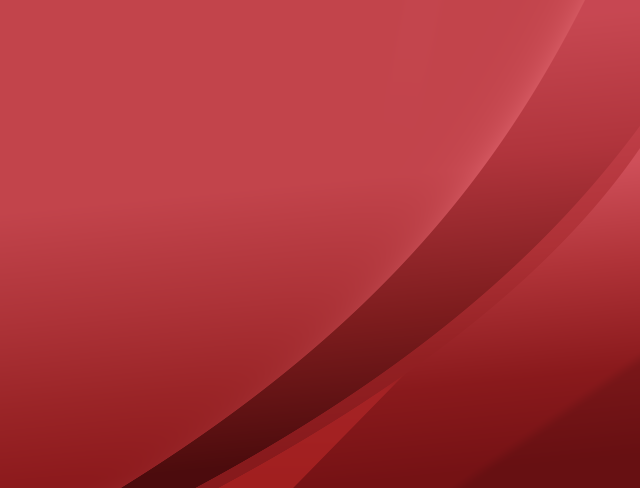
A Shadertoy shader for this background:

```glsl
// Sweeping curved ribbons over a shaded crimson gradient, with glowing edges.

// Linear progress of x between a and b.
float progress(float a, float b, float x) {
    return clamp((x - a) / (b - a), 0.0, 1.0);
}

// Horizontal place of a sweeping edge at a given height.
float sweep(float height, float start, vec3 bend) {
    return start + height * (bend.x + height * (bend.y + height * bend.z));
}

// Antialiased coverage where the signed distance is positive.
float coverage(float d) {
    return smoothstep(-0.8, 0.8, d * iResolution.x);
}

// Four colours blended along a slope at the given stops.
vec3 ramp(float x, vec4 stops, vec3 a, vec3 b, vec3 c, vec3 d) {
    vec3 color = mix(a, b, progress(stops.x, stops.y, x));
    color = mix(color, c, progress(stops.y, stops.z, x));
    return mix(color, d, progress(stops.z, stops.w, x));
}

void mainImage(out vec4 fragColor, in vec2 fragCoord) {
    vec2 uv = fragCoord / iResolution.xy;
    float slope = uv.y - 0.13 * uv.x;

    // Signed distances to the three sweeping edges, positive to the right
    float upper = uv.x - sweep(uv.y, 0.189, vec3(1.235, -0.681, 0.171));
    float middle = uv.x - sweep(uv.y, 0.305, vec3(1.42, -0.80, 0.20));
    float lower = uv.x - sweep(uv.y, 0.341, vec3(1.42, -0.75, 0.10));

    // Broad upper field
    vec3 color = ramp(slope, vec4(0.0, 0.16, 0.34, 0.56),
        vec3(0.55, 0.10, 0.11), vec3(0.605, 0.143, 0.153),
        vec3(0.68, 0.20, 0.22), vec3(0.76, 0.265, 0.295));

    // Faint streaks near the top
    float fade = smoothstep(0.68, 0.95, uv.y);
    float lean = uv.x - 0.15 * (uv.y - 1.0);
    color += 0.006 * fade * (smoothstep(0.625, 0.64, lean) - smoothstep(0.68, 0.70, lean));

    // Glow along the upper edge
    float glow = exp(min(upper, 0.0) / 0.03) * mix(0.025, 0.075, smoothstep(0.0, 0.8, uv.y));
    color += glow * vec3(0.9, 1.0, 1.05);

    // Dark ribbon
    vec3 ribbon = ramp(slope, vec4(0.0, 0.27, 0.58, 0.85),
        vec3(0.30, 0.045, 0.05), vec3(0.49, 0.11, 0.115),
        vec3(0.69, 0.205, 0.235), vec3(0.78, 0.28, 0.32));
    color = mix(color, ribbon, coverage(upper));

    // Thin rim below the ribbon
    vec3 rim = ramp(slope, vec4(0.0, 0.18, 0.38, 0.60),
        vec3(0.53, 0.10, 0.11), vec3(0.575, 0.125, 0.135),
        vec3(0.68, 0.19, 0.21), vec3(0.745, 0.24, 0.275));
    color = mix(color, rim, coverage(middle));

    // Lower right field with its shaded corner
    vec3 field = ramp(slope, vec4(-0.06, 0.12, 0.34, 0.54),
        vec3(0.46, 0.07, 0.08), vec3(0.54, 0.10, 0.11),
        vec3(0.69, 0.20, 0.22), vec3(0.81, 0.31, 0.35));
    float corner = uv.x - 0.71 - 1.07 * uv.y;
    field *= 1.0 - 0.12 * smoothstep(-0.015, 0.025, corner);

    // Bright wedge under the rim
    float wedge = coverage(0.458 + 0.747 * uv.y - uv.x);
    vec3 wedgeColor = mix(vec3(0.63, 0.12, 0.12), vec3(0.65, 0.14, 0.15), uv.y * 4.0);
    field = mix(field, wedgeColor, wedge * (1.0 - smoothstep(0.19, 0.26, uv.y)));
    color = mix(color, field, coverage(lower));

    fragColor = vec4(color, 1.0);
}
```
